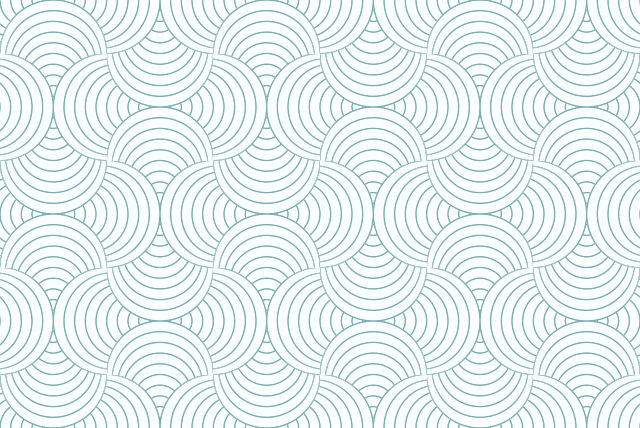
Give the GLSL for this pattern, as a Shadertoy shader.

```glsl
// Interlocking discs filled with nested rings, drawn in thin teal line on white.
// Two square packings of discs, offset by half a cell, overlap one another; each disc
// shows the half it faces, and its rings all touch at the point opposite that half.

const vec2 DISCS = vec2(6.0, 4.0);      // discs across and down: 3 x 2 repeats of 2 x 2
const float RADIUS = 0.5;               // disc radius, in cells
const int RINGS = 10;                   // nested circles per disc, outline included
const float LINE_WIDTH = 0.0078;        // in cells
const float SOFTNESS = 1.4;             // filter width, in pixels
const vec3 PAPER = vec3(0.985, 0.995, 0.995);
const vec3 INK = vec3(0.14, 0.48, 0.52);

// +1 on odd cells of a checkerboard, -1 on even ones.
float checker(vec2 cell) {
    return mod(cell.x + cell.y, 2.0) * 2.0 - 1.0;
}

// Box-filtered coverage of a line at distance d.
float stroke(float d, float width, float blur) {
    float inner = clamp(0.5 + (0.5 * width - d) / blur, 0.0, 1.0);
    float outer = clamp(0.5 - (0.5 * width + d) / blur, 0.0, 1.0);
    return inner - outer;
}

// Lines thin out toward the two ends of the visible half.
float taperedWidth(vec2 q, vec2 facing) {
    float sideways = abs(q.x * facing.y - q.y * facing.x) / RADIUS;
    return LINE_WIDTH * mix(1.0, 0.7, smoothstep(0.6, 1.0, sideways));
}

// Outline of the half disc on the facing side.
float outline(vec2 q, vec2 facing, float blur) {
    float visible = smoothstep(-blur, blur, dot(q, facing));
    return visible * stroke(abs(length(q) - RADIUS), taperedWidth(q, facing), blur);
}

// Circles of growing radius, all tangent at the point behind the disc.
float nestedRings(vec2 q, vec2 facing, float blur) {
    vec2 fromTangent = q + RADIUS * facing;
    float width = taperedWidth(q, facing);
    float clearPaper = 1.0;
    for (int i = 1; i < RINGS; i++) {
        float r = RADIUS * float(i) / float(RINGS);
        float d = abs(length(fromTangent - r * facing) - r);
        clearPaper *= 1.0 - stroke(d, width, blur);
    }
    return 1.0 - clearPaper;
}

void mainImage(out vec4 fragColor, in vec2 fragCoord) {
    vec2 p = fragCoord / iResolution.xy * DISCS;
    float blur = SOFTNESS * DISCS.y / iResolution.y;

    // Discs facing up or down sit at cell centres, those facing sideways at corners.
    vec2 cellV = floor(p);
    vec2 cellH = floor(p + 0.5);
    vec2 qV = p - cellV - 0.5;
    vec2 qH = p - cellH;
    vec2 facingV = vec2(0.0, checker(cellV));
    vec2 facingH = vec2(checker(cellH), 0.0);

    // Where both discs overlap, the one whose facing half holds the point is on top.
    bool inV = length(qV) < RADIUS;
    bool inH = length(qH) < RADIUS;
    bool showV = inV && (!inH || dot(qV, facingV) > 0.0);

    float rings = showV ? nestedRings(qV, facingV, blur) : nestedRings(qH, facingH, blur);
    float edges = max(outline(qV, facingV, blur), outline(qH, facingH, blur));
    fragColor = vec4(mix(PAPER, INK, max(rings, edges)), 1.0);
}
```
